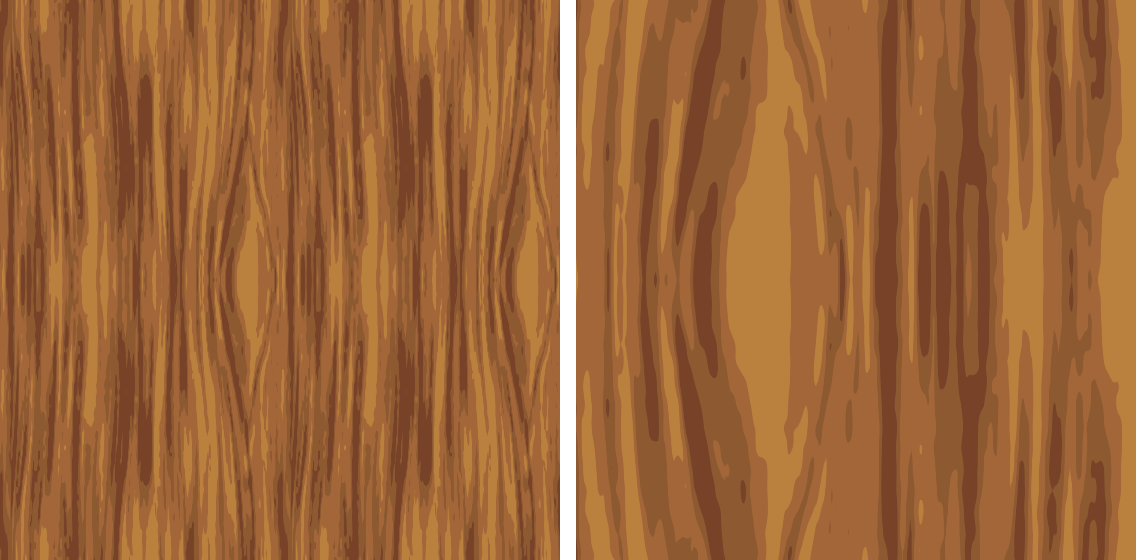
Left, the full canvas; right, a detail of the centre.
Give the GLSL for this texture, as a WebGL 2 fragment shader.

```glsl
#version 300 es
precision highp float;
// Varnished wood veneer: mirrored vertical grain with knots, in four flat browns.

uniform vec2 u_resolution;
out vec4 fragColor;

const float TAU = 6.2831853;
const vec3 UMBER  = vec3(0.47, 0.26, 0.16);
const vec3 WALNUT = vec3(0.55, 0.35, 0.19);
const vec3 TEAK   = vec3(0.64, 0.40, 0.22);
const vec3 HONEY  = vec3(0.73, 0.50, 0.24);
const vec2 HEART  = vec2(0.88, 0.0);

float hash(vec2 cell) {
    vec3 p = fract(cell.xyx * vec3(0.1031, 0.1030, 0.0973));
    p += dot(p, p.yzx + 33.33);
    return fract((p.x + p.y) * p.z);
}

// Value noise that wraps in x after cells.x cells.
float wrapNoise(vec2 q, vec2 cells, float seed) {
    q *= cells;
    vec2 cell = floor(q);
    vec2 f = q - cell;
    f = f * f * (3.0 - 2.0 * f);
    float left = mod(cell.x, cells.x);
    float right = mod(cell.x + 1.0, cells.x);
    float y = cell.y + seed;
    float low = mix(hash(vec2(left, y)), hash(vec2(right, y)), f.x);
    float high = mix(hash(vec2(left, y + 1.0)), hash(vec2(right, y + 1.0)), f.x);
    return mix(low, high, f.y);
}

// Offset from a centre, scaled by size; x wraps.
vec2 wrapOffset(vec2 q, vec2 centre, vec2 size) {
    vec2 d = q - centre;
    d.x = fract(d.x + 0.5) - 0.5;
    return d / size;
}

// Soft round hill that pushes the grain to one side.
float hill(vec2 q, vec2 centre, vec2 size) {
    vec2 d = wrapOffset(q, centre, size);
    return exp(-dot(d, d));
}

// Lens that spreads the grain away from its centre line.
float lens(vec2 q, vec2 centre, vec2 size) {
    vec2 d = wrapOffset(q, centre, size);
    return d.x * size.x * exp(-dot(d, d));
}

// Sideways position along the grain, bent by slow waves and knots.
float grainPosition(vec2 q) {
    float p = q.x;
    p += 0.016 * cos(TAU * q.x + 1.0) * cos(0.5 * TAU * q.y);
    p += 0.008 * sin(TAU * 3.0 * q.x) * cos(TAU * q.y);
    p -= 0.65 * lens(q, HEART, vec2(0.13, 0.50));
    p -= 0.50 * lens(q, vec2(0.03, 0.0), vec2(0.07, 0.40));
    p += 0.025 * hill(q, vec2(0.27, 0.0), vec2(0.06, 0.40));
    p += 0.030 * hill(q, vec2(0.14, 1.0), vec2(0.10, 0.50));
    return p;
}

// Pointed light and dark rings around the heart of the wood.
float heartRings(vec2 q, float wobble) {
    vec2 d = abs(wrapOffset(q, HEART, vec2(0.092, 0.50)));
    float r = sqrt(d.x * d.x + 0.01) + d.y + 0.25 * (wobble - 0.5);
    float band = (r - 1.1) / 0.38;
    return cos(TAU * (r - 0.88) / 0.48) * exp(-band * band);
}

// Brightness of the grain before it is split into flat colours.
float grainTone(vec2 q) {
    vec2 grain = vec2(grainPosition(q), q.y);
    float tone = 0.34 * wrapNoise(grain, vec2(21.0, 2.0), 3.0);
    tone += 0.38 * wrapNoise(grain, vec2(46.0, 3.0), 21.0);
    tone += 0.28 * wrapNoise(grain, vec2(104.0, 5.0), 47.0);
    tone += 0.045 * cos(TAU * 2.0 * (q.x - 0.29));
    tone += 0.025 * cos(TAU * (q.x - 0.55));
    tone += 0.07 * (wrapNoise(q, vec2(128.0, 40.0), 71.0) - 0.5);
    tone += 0.13 * heartRings(q, wrapNoise(q, vec2(16.0, 5.0), 90.0));
    tone -= 0.20 * hill(q, vec2(0.885, 0.73), vec2(0.015, 0.03));
    return tone;
}

float softStep(float edge, float value, float blur) {
    return smoothstep(edge - blur, edge + blur, value);
}

vec3 woodColour(float tone, float blur) {
    vec3 colour = mix(UMBER, WALNUT, softStep(0.328, tone, blur));
    colour = mix(colour, TEAK, softStep(0.437, tone, blur));
    return mix(colour, HONEY, softStep(0.598, tone, blur));
}

void main() {
    vec2 uv = gl_FragCoord.xy / u_resolution;
    // Two boards across; each is mirrored about the middle height.
    vec2 board = vec2(fract(uv.x * 2.0), abs(2.0 * uv.y - 1.0));
    float tone = grainTone(board);
    float blur = clamp(0.5 * fwidth(tone), 0.002, 0.04);
    fragColor = vec4(woodColour(tone, blur), 1.0);
}
```
